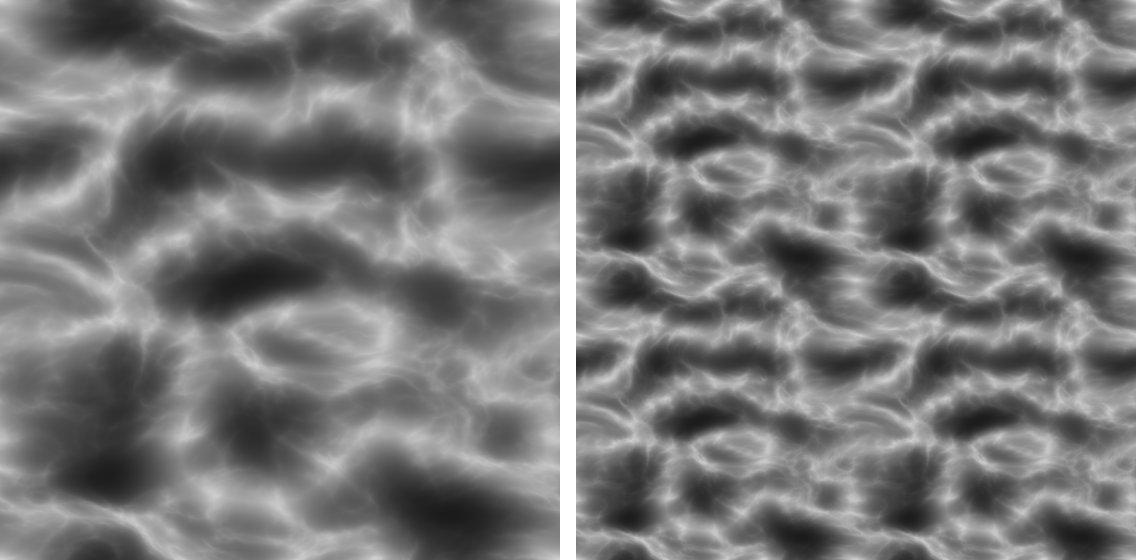
Left: one tile. Right: repeated 2 by 2.
Write a WebGL 2 fragment shader that draws this texture.

```glsl
#version 300 es
precision highp float;
// Smoky grey veils with thin bright creases and soft dark hollows.
// Ridged gradient noise is summed over octaves in a warped domain;
// every lattice wraps, so the square tiles without a seam.

uniform vec2 u_resolution;
out vec4 fragColor;

const float TAU = 6.28318;

float hash(vec3 p) {
    p = fract(p * vec3(0.1031, 0.1030, 0.0973));
    p += dot(p, p.yzx + 33.33);
    return fract((p.x + p.y) * p.z);
}

// Slope of one lattice corner, wrapped to the period, along an offset
float corner(vec2 cell, vec2 offset, vec2 period, float seed) {
    float angle = TAU * hash(vec3(mod(cell, period), seed) + 0.5);
    return dot(vec2(cos(angle), sin(angle)), offset);
}

// Gradient noise that repeats over the unit square
float gradientNoise(vec2 uv, vec2 period, float seed) {
    vec2 p = uv * period;
    vec2 i = floor(p);
    vec2 f = p - i;
    vec2 s = f * f * f * (f * (f * 6.0 - 15.0) + 10.0);
    vec2 e = vec2(1.0, 0.0);
    float low = mix(corner(i, f, period, seed),
                    corner(i + e.xy, f - e.xy, period, seed), s.x);
    float high = mix(corner(i + e.yx, f - e.yx, period, seed),
                     corner(i + e.xx, f - e.xx, period, seed), s.x);
    return mix(low, high, s.y);
}

// Periodic displacement that bends the veils
vec2 warp(vec2 uv, vec2 period, float seed) {
    return vec2(gradientNoise(uv, period, seed),
                gradientNoise(uv, period, seed + 7.0));
}

// Ridged octaves; each one fades where the coarser one is dark
float veils(vec2 uv) {
    vec2 period = vec2(3.0, 5.0);
    float sum = 0.0;
    float amplitude = 0.44;
    float weight = 1.0;
    for (int octave = 0; octave < 6; octave++) {
        float n = gradientNoise(uv, period, 11.0 + 5.0 * float(octave));
        float ridge = 1.0 - min(1.5 * sqrt(n * n + 0.0001), 1.0);
        ridge = pow(ridge, 1.5) * weight;
        sum += amplitude * ridge;
        weight = clamp(1.25 * ridge, 0.0, 1.0);
        amplitude *= 0.5;
        // Drag finer octaves along the coarse shapes
        uv += n * vec2(0.18, 0.12) / period.x;
        // Finer lattices approach square cells
        period = 2.0 * period - vec2(0.0, 1.0);
    }
    return sum;
}

void main() {
    vec2 uv = gl_FragCoord.xy / u_resolution;
    uv += vec2(0.10, 0.05) * warp(uv, vec2(3.0), 61.0);
    uv += 0.015 * warp(uv, vec2(7.0), 83.0);
    float grey = 0.05 + 0.92 * veils(uv);
    fragColor = vec4(vec3(clamp(grey, 0.0, 1.0)), 1.0);
}
```
